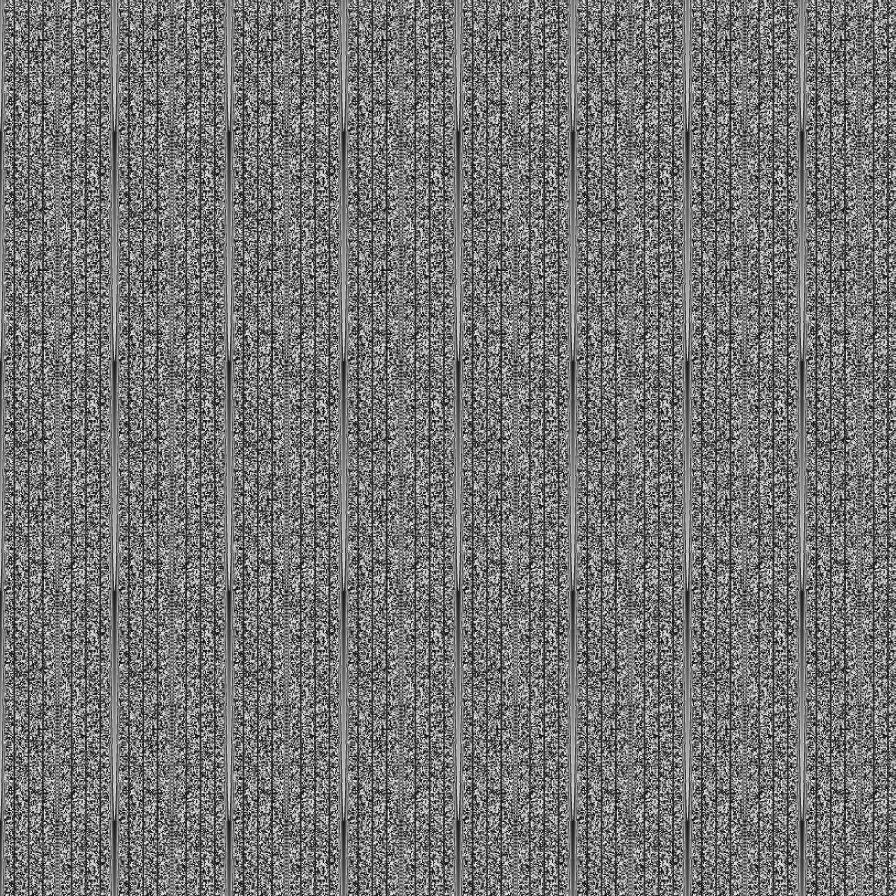
Reproduce this pattern procedurally as a Shadertoy shader.

```glsl
// Fine black and white grain in tall repeating columns, split by thin dark
// lines. Each column edge carries a wrapped ramp bent into tapering tongues;
// a narrow dotted seam runs midway between the edges.

#define REPEATS vec2(7.82, 3.90)   // tiles across and down
#define RAMP_TOP 0.853             // height where one ramp wraps to black
#define GRAIN vec2(104.0, 208.0)   // grain cells in one tile
#define STRIPES 8.0                // dark lines per tile
#define LINE_HALF 0.055            // half width of a line, in stripe widths
#define LINE_DARK 0.88             // strength of the dark lines
#define EDGE_BEND 800.0            // curvature of the edge tongues
#define SEAM_BEND 1100.0           // curvature of the middle seam
#define DOT_ROWS 131.0             // alternating rows of the seam per tile
#define SCALLOPS 6.0               // tongues along an edge per tile
#define CONTRAST 0.80
#define SAMPLES 4                  // antialiasing grid per axis

float hash(vec2 cell) {
    vec3 p = fract(cell.xyx * vec3(0.1031, 0.1030, 0.0973));
    p += dot(p, p.yzx + 33.33);
    return fract((p.x + p.y) * p.z);
}

// Sawtooth whose level curves are parabolas around offset = 0
float tongues(float ramp, float offset, float bend) {
    return fract(ramp + bend * offset * offset);
}

float weave(vec2 uv) {
    float column = uv.x * REPEATS.x;
    float ramp = (RAMP_TOP - uv.y) * REPEATS.y;
    vec2 tile = fract(vec2(column, ramp));
    vec2 cell = floor(tile * GRAIN);

    // Signed distances from the column edge and from its middle
    float edge = fract(column + 0.5) - 0.5;
    float seam = tile.x - 0.5;

    // Grain pushed towards black and white, the same in every tile
    float shade = smoothstep(0.12, 0.88, hash(cell + 7.0));

    // Thin dark lines, uneven along their length
    float stripe = abs(fract(column * STRIPES + 0.5) - 0.5);
    float line = 1.0 - smoothstep(LINE_HALF * 0.8, LINE_HALF * 1.2, stripe);
    float wear = 0.75 + 0.25 * hash(vec2(floor(tile.x * STRIPES + 0.5), cell.y));
    shade *= 1.0 - LINE_DARK * wear * line;

    // Alternating dots along the middle seam
    float row = floor(tile.y * DOT_ROWS);
    float dots = tongues(ramp + 0.5 * mod(row, 2.0), seam, SEAM_BEND);
    shade = mix(0.9 * dots, shade, smoothstep(0.012, 0.028, abs(seam)));

    // Tongues along the edge: each flares upward and tapers downward
    float taper = fract(SCALLOPS * ramp);
    float flame = tongues(ramp, edge * (1.0 + 0.3 * taper), EDGE_BEND);
    float reach = mix(0.058, 0.036, taper);
    return mix(flame, shade, smoothstep(reach * 0.85, reach, abs(edge)));
}

void mainImage(out vec4 fragColor, in vec2 fragCoord) {
    // Average a small grid of samples to smooth all edges
    float total = 0.0;
    for (int j = 0; j < SAMPLES; j++) {
        for (int i = 0; i < SAMPLES; i++) {
            vec2 jitter = (vec2(i, j) + 0.5) / float(SAMPLES) - 0.5;
            total += weave((fragCoord + jitter) / iResolution.xy);
        }
    }
    float shade = total / float(SAMPLES * SAMPLES);
    fragColor = vec4(vec3(0.485 + (shade - 0.5) * CONTRAST), 1.0);
}
```
